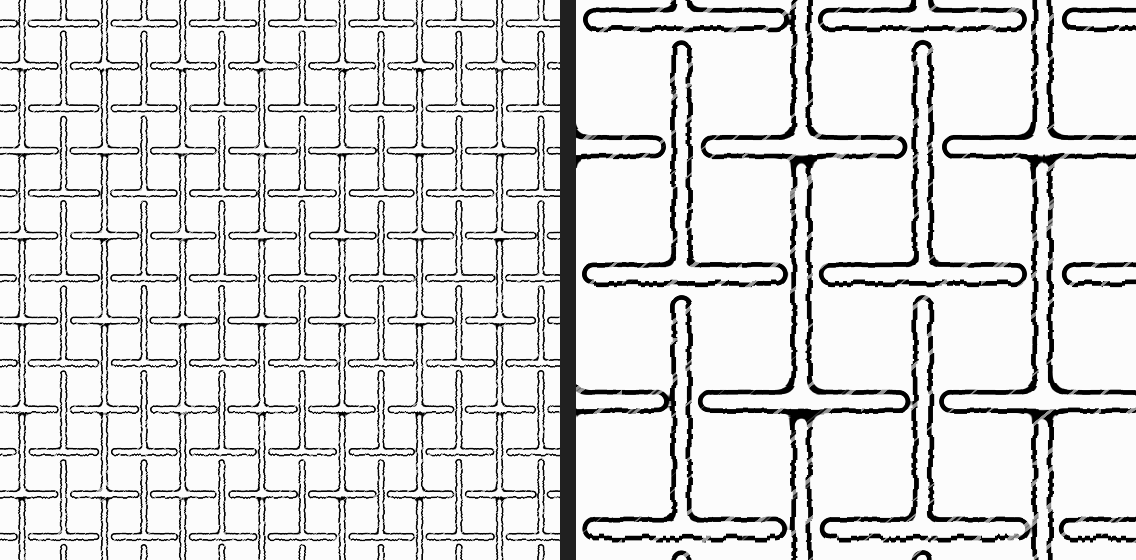
Left, the full canvas; right, a detail of the centre.
Give the GLSL for this pattern, as a Shadertoy shader.

```glsl
// Woven wire mesh drawn as thin ink outlines, 14 wires across and 13 down.
// Each pixel is solved at its nearest crossing: one wire passes over, the other
// is cut or blended in. Layered sines give ragged edges and broken ink.
// Lengths are in percent of the canvas height; y runs downward.

const vec3 PAPER = vec3(0.99);
const vec3 INK = vec3(0.0);
const float LINE_HALF = 0.14;
const float COLUMN_HALF = 0.46;
const float ROW_HALF = 0.55;
const vec2 FIRST = vec2(4.04, 4.17);
const vec2 PITCH = vec2(7.12, 7.58);

float hash(vec2 p) {
    return fract(sin(dot(p, vec2(41.3, 289.1))) * 4375.5);
}

// Layered sines, roughly -2 to 2
float ripple(float t, float seed) {
    return sin(t * 2.3 + seed) + 0.6 * sin(t * 5.1 + seed * 1.7)
         + 0.4 * sin(t * 11.7 + seed * 2.9);
}

// Small abrupt steps along an edge
float raggedness(float t, float seed) {
    float r = ripple(t, seed);
    return smoothstep(0.45, 0.6, r) - smoothstep(0.7, 0.85, -r);
}

float smoothUnion(float a, float b, float k) {
    float h = max(k - abs(a - b), 0.0) / k;
    return min(a, b) - 0.25 * h * h * k;
}

// Wire with a round end, running away from the crossing after a gap
float cutWire(float across, float along, float halfWidth, float gap) {
    return length(vec2(across, max(gap + halfWidth - along, 0.0))) - halfWidth;
}

// Slightly uneven wire positions, with one wider space between rows
vec2 crossingCentre(vec2 id) {
    vec2 c = FIRST + PITCH * id;
    c.x += 0.22 * sin(0.45 * id.x) + 0.2 * cos(1.0472 * (id.x - 8.0));
    c.y += 0.72 * step(8.5, id.y);
    return c;
}

// Row passes over: the column joins it from above and restarts below
float rowOver(vec2 q, vec2 halfWidth, float oddColumn, float jitter) {
    float row = abs(q.y) - halfWidth.y;
    float stem = max(abs(q.x) - halfWidth.x, q.y);
    float gap = mix(0.92, 1.42, oddColumn) + 0.12 * jitter;
    float column = min(stem, cutWire(q.x, q.y, halfWidth.x, gap));
    return smoothUnion(row, column, mix(1.0, 0.6, oddColumn));
}

// Column passes over: the row stops on both sides of it
float columnOver(vec2 q, vec2 halfWidth, float jitter) {
    float column = abs(q.x) - halfWidth.x;
    float gap = (q.x > 0.0 ? 1.2 : 0.98) + 0.2 * jitter;
    float row = cutWire(q.y, abs(q.x), halfWidth.y, gap);
    return smoothUnion(column, row, 0.3);
}

float meshDistance(vec2 p, vec2 id) {
    vec2 q = p - crossingCentre(id);
    vec2 side = sign(q);
    float jitter = hash(id) - 0.5;

    // Columns are ragged on both edges, rows mostly along the lower one
    float rowWear = side.y > 0.0 ? 0.1 : 0.03;
    rowWear *= 0.4 + hash(vec2(id.y, 7.0));
    vec2 halfWidth = vec2(
        COLUMN_HALF + 0.08 * raggedness(p.y, id.x * 1.9 + side.x),
        ROW_HALF + rowWear * raggedness(p.x, id.y * 2.3 + side.y));

    return mod(id.x + id.y, 2.0) > 0.5
        ? rowOver(q, halfWidth, mod(id.x, 2.0), jitter)
        : columnOver(q, halfWidth, jitter);
}

void mainImage(out vec4 fragColor, in vec2 fragCoord) {
    float pixel = 100.0 / iResolution.y;
    vec2 p = vec2(fragCoord.x, iResolution.y - fragCoord.y) * pixel;
    vec2 id = round((p - FIRST) / PITCH);

    // Outline of the joined wires
    float d = abs(meshDistance(p, id));
    float soft = 0.55 * pixel;
    float ink = 1.0 - smoothstep(LINE_HALF - soft, LINE_HALF + soft, d);

    // Worn spots where the ink thins out
    float wear = ripple(p.x * 0.9 + p.y * 1.1, id.x * 2.1 + id.y * 3.7);
    ink *= 1.0 - 0.6 * smoothstep(1.0, 1.3, wear);

    fragColor = vec4(mix(PAPER, INK, ink), 1.0);
}
```
